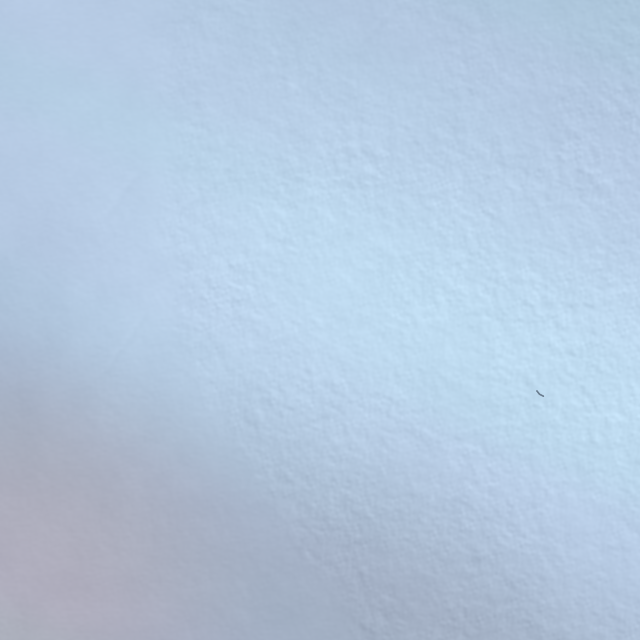
This texture is drawn by a Shadertoy shader. Its source:

```glsl
// Pale blue painted plaster wall with fine bumps, a soft band of light and a smooth corner.

float hash(vec2 cell) {
    vec3 p = fract(vec3(cell.xyx) * vec3(0.1031, 0.1030, 0.0973));
    p += dot(p, p.yzx + 33.33);
    return fract((p.x + p.y) * p.z);
}

float noise(vec2 p) {
    vec2 cell = floor(p), f = fract(p);
    f = f * f * f * (f * (f * 6.0 - 15.0) + 10.0);
    return mix(mix(hash(cell), hash(cell + vec2(1, 0)), f.x),
               mix(hash(cell + vec2(0, 1)), hash(cell + vec2(1, 1)), f.x), f.y);
}

// Plaster bumps: three turned octaves
float plasterHeight(vec2 p) {
    mat2 turn = mat2(0.8, 0.6, -0.6, 0.8);
    float height = 0.0, weight = 0.5;
    p = turn * p * 52.0 + 17.0;
    for (int i = 0; i < 3; i++) {
        height += weight * noise(p);
        p = turn * p * 1.9 + 31.0;
        weight *= 0.72;
    }
    return height;
}

float segment(vec2 p, vec2 a, vec2 b) {
    vec2 pa = p - a, ba = b - a;
    return length(pa - ba * clamp(dot(pa, ba) / dot(ba, ba), 0.0, 1.0));
}

// Faint fold: bright on one side, dark on the other
float crease(vec2 p, vec2 a, vec2 b) {
    vec2 along = normalize(b - a);
    float side = dot(p - a, vec2(-along.y, along.x)) + 0.008 * (noise(p * 30.0) - 0.5);
    float reach = 1.0 - smoothstep(0.0, 0.03, segment(p, a, b));
    return reach * side / 0.006 * exp(-side * side / 0.00005);
}

// Broad light and tint across the wall
vec3 wallColor(vec2 p) {
    float drift = noise(p * 3.0 + 5.0) - 0.5;
    float band = p.y + 0.33 * p.x - 0.73 + 0.05 * drift;
    float lit = smoothstep(-0.54, -0.12, band + 0.10 * smoothstep(0.6, 1.0, p.x));
    vec3 color = mix(vec3(0.635, 0.69, 0.765), vec3(0.71, 0.795, 0.89), lit);
    float glow = exp(-band * band / 0.05) * smoothstep(-0.05, 0.55, p.x);
    color = mix(color, vec3(0.755, 0.86, 0.945), glow);
    color = mix(color, vec3(0.67, 0.765, 0.85), 0.8 * smoothstep(0.28, 0.62, band));

    // Dim left edge, rosy lower left corner, lilac streaks
    color -= vec3(0.025, 0.03, 0.03) * (1.0 - smoothstep(0.0, 0.2, p.x)) * smoothstep(0.75, 0.5, p.y);
    float rosy = 1.0 - smoothstep(0.08, 0.42, length((p - vec2(0.0, 0.08)) * vec2(0.9, 1.0)));
    color = mix(color, vec3(0.68, 0.685, 0.74), rosy);
    float lilac = noise(vec2(p.x * 2.0 + p.y, (p.y + 0.4 * p.x) * 9.0)) - 0.5;
    return color + vec3(0.012, -0.010, 0.004) * lilac;
}

void mainImage(out vec4 fragColor, in vec2 fragCoord) {
    vec2 p = fragCoord / iResolution.xy;
    vec3 color = wallColor(p);

    // Bumps are crisp right of a ragged edge, faint in the corner and toward the top
    float edge = 0.25 + 0.75 * pow(max(0.62 - p.y, 0.0), 1.7) + 0.05 * (noise(p * 14.0) - 0.5);
    float rough = mix(0.25, 1.0, smoothstep(-0.03, 0.04, p.x - edge));
    rough *= mix(1.0, 0.5, smoothstep(0.55, 0.9, p.y - 0.2 * p.x));
    rough *= 0.65 + 0.7 * noise(p * 11.0 + 40.0);
    vec2 toLight = vec2(0.0017, 0.0021);
    float relief = plasterHeight(p - toLight) - plasterHeight(p + toLight);
    color += vec3(0.95, 1.0, 1.0) * 0.075 * rough * relief;

    // Soft mottling and fine paint grain
    color += 0.012 * (noise(p * 24.0 + 9.0) - 0.5);
    color += 0.008 * (noise(p * vec2(110.0, 230.0)) - 0.5);

    // Faint diagonal folds
    float folds = crease(p, vec2(0.17, 0.67), vec2(0.21, 0.72))
                + crease(p, vec2(0.27, 0.66), vec2(0.36, 0.74))
                + crease(p, vec2(0.57, 0.94), vec2(0.62, 0.99))
                + crease(p, vec2(0.17, 0.43), vec2(0.22, 0.50));
    color += 0.012 * folds;

    // Tiny dark fleck
    float fleck = min(segment(p, vec2(0.839, 0.389), vec2(0.843, 0.384)),
                      segment(p, vec2(0.843, 0.384), vec2(0.849, 0.381)));
    color = mix(color, vec3(0.34, 0.40, 0.47), 0.8 * (1.0 - smoothstep(0.0004, 0.0022, fleck)));

    fragColor = vec4(color, 1.0);
}
```
